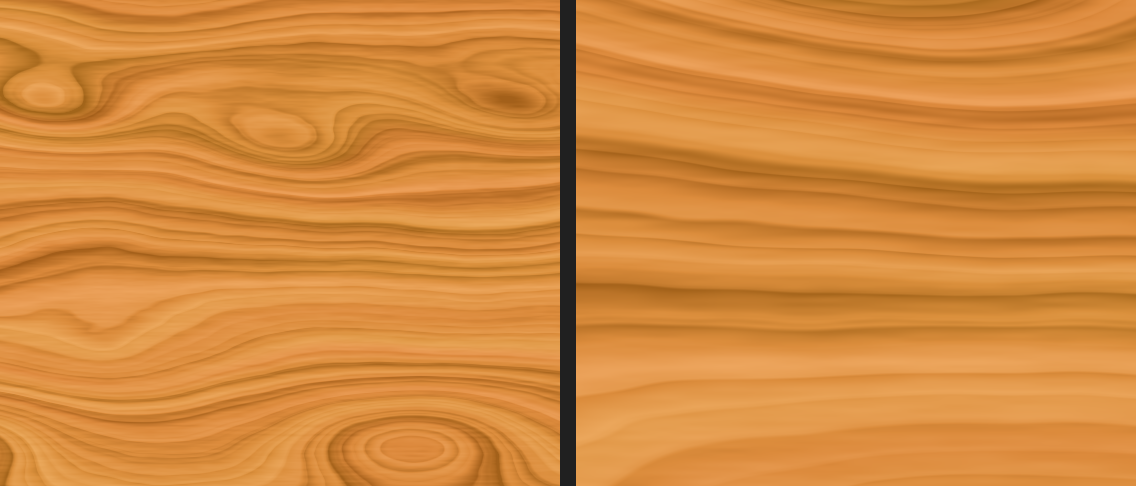
Left: the whole. Right: its middle third, enlarged.
A Shadertoy shader for this texture:

```glsl
// Polished honey-coloured wood: long wavy grain lines bending around oval knots.

#define RING_FREQ 11.0     // growth rings per canvas height, coarsest layer
#define RING_DEPTH 1.3     // darkness of the late-wood lines
#define RING_GLOW 0.5      // light crest next to each line
#define BAND_DEPTH 0.7     // soft tone bands that follow the grain
#define FIBRE_DEPTH 0.24   // fine horizontal streaks
#define WAVE 0.02          // slow meander of the grain
#define KNOT_SHADE 0.5     // darkening inside the upper knots
#define BASE_TONE 0.38
#define DARK_WOOD vec3(0.64, 0.38, 0.10)
#define MID_WOOD vec3(0.86, 0.55, 0.235)
#define LIGHT_WOOD vec3(0.94, 0.67, 0.39)

float hash(vec2 p) {
    p = fract(p * vec2(0.1031, 0.1137));
    p += dot(p, p.yx + 33.33);
    return fract((p.x + p.y) * p.x * 7.31);
}

// Smooth value noise, centred on zero
float noise(vec2 p) {
    vec2 cell = floor(p), f = fract(p);
    f = f * f * (3.0 - 2.0 * f);
    float low = mix(hash(cell), hash(cell + vec2(1, 0)), f.x);
    float high = mix(hash(cell + vec2(0, 1)), hash(cell + vec2(1, 1)), f.x);
    return mix(low, high, f.y) - 0.5;
}

// Oval bump with a gaussian profile
float bump(vec2 p, vec2 centre, vec2 size) {
    vec2 d = (p - centre) / size;
    return exp(-dot(d, d));
}

// Grain height: its contours are the growth rings; shade collects knot darkness
float grainField(vec2 p, out float shade) {
    float h = p.y;
    h += WAVE * sin(p.x * 5.0 + p.y * 7.0);
    h += 0.4 * WAVE * sin(p.x * 11.0 - p.y * 9.0 + 1.0);
    h += 0.05 * noise(p * vec2(2.0, 5.0) + 40.0);
    h += 0.010 * noise(p * vec2(9.0, 14.0) + 70.0);
    h += 0.003 * noise(p * vec2(22.0, 60.0));

    // Upper row: slanted knots at alternating heights
    shade = 0.0;
    for (int i = 0; i < 3; i++) {
        float k = float(i);
        vec2 centre = vec2(0.1 + 0.48 * k, 0.77 - 0.075 * mod(k, 2.0));
        vec2 q = p + vec2(0.0, 0.15 * (p.x - centre.x));
        h += 0.13 * bump(q, centre, vec2(0.2, 0.08));
        shade += bump(q, centre + vec2(0.0, 0.01), vec2(0.17, 0.032));
    }
    // Soft smudge above the knots
    shade += 0.8 * bump(p, vec2(0.59, 0.84), vec2(0.11, 0.035));

    // Lower row: wide oval knots, with a calm sag above them
    for (int i = 0; i < 2; i++) {
        vec2 centre = vec2(-0.1 + 0.93 * float(i), 0.105);
        h -= 0.2 * bump(p, centre, vec2(0.25, 0.1));
    }
    h += 0.08 * bump(p, vec2(0.22, 0.27), vec2(0.3, 0.1));
    return h;
}

// One layer of rings: each cell darkens slowly, then breaks off to a light crest
float ringLayer(float x, float pixelWidth, float seed) {
    float f = fract(x);
    float strength = hash(vec2(floor(x) + 50.0, seed));
    float edge = clamp(1.5 * pixelWidth, 0.12, 0.5);
    float line = f * f * (1.0 - smoothstep(1.0 - edge, 1.0, f));
    float crest = smoothstep(0.0, edge, f) * exp(-7.0 * f) * (1.0 - f);
    float visible = 1.0 - smoothstep(0.35, 0.9, pixelWidth);
    return strength * visible * (RING_GLOW * crest - RING_DEPTH * line);
}

void mainImage(out vec4 fragColor, in vec2 fragCoord) {
    vec2 p = fragCoord / iResolution.y;
    float shade;
    float h = grainField(p, shade);
    float pixelWidth = fwidth(h);

    // Rings from coarse to fine
    float tone = BASE_TONE;
    float freq = RING_FREQ, amp = 1.0;
    for (int i = 0; i < 3; i++) {
        float seed = 3.0 + 7.0 * float(i);
        float x = h * freq + 0.6 * noise(vec2(h * freq * 0.7, seed));
        tone += amp * ringLayer(x, pixelWidth * freq, seed);
        freq *= 2.27;
        amp *= 0.75;
    }

    // Soft bands along the grain, fading slowly in strength along the board
    tone += BAND_DEPTH * noise(vec2(p.x * 0.8, h * 26.0 + 90.0));
    tone += 0.5 * BAND_DEPTH * noise(vec2(p.x * 1.5, h * 85.0 + 30.0));

    // Fine fibres and knot shading
    tone += FIBRE_DEPTH * noise(p * vec2(14.0, 210.0) + 11.0);
    tone += 0.5 * FIBRE_DEPTH * noise(p * vec2(45.0, 330.0) + 5.0);
    tone -= KNOT_SHADE * shade;

    // Tone to colour, with a slight drift between olive and red
    tone = clamp(tone, -1.0, 1.0);
    vec3 wood = mix(MID_WOOD, DARK_WOOD, max(-tone, 0.0));
    wood = mix(wood, LIGHT_WOOD, max(tone, 0.0));
    wood += vec3(0.01, -0.035, 0.0) * noise(vec2(p.x * 1.2, h * 34.0 + 200.0));
    fragColor = vec4(wood, 1.0);
}
```
